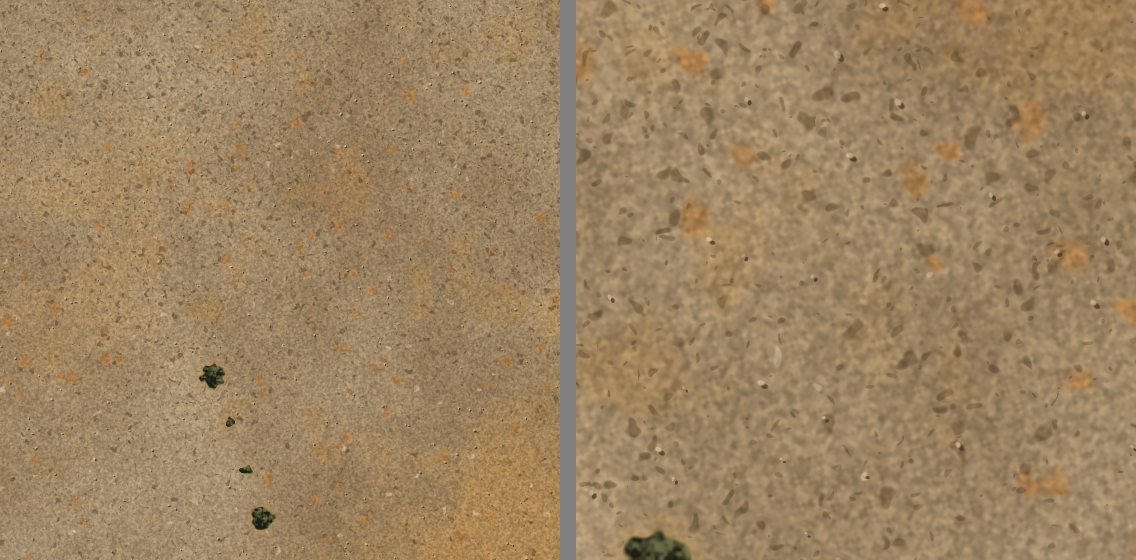
Left: the whole. Right: its middle third, enlarged.
Give the GLSL for this texture, as a WebGL 1 fragment shader.

```glsl
precision highp float;
uniform vec2 u_resolution;

#define GRAIN 0.17
#define SPECK_CELLS 75.0
#define BLOTCH_CELLS 26.0
#define PEBBLE_CELLS 110.0
#define BROWN vec3(0.575, 0.475, 0.345)
#define GREY_SAND vec3(0.665, 0.580, 0.455)
#define OCHRE vec3(0.690, 0.525, 0.305)
#define RUST vec3(0.680, 0.465, 0.230)
#define SPECK vec3(0.380, 0.295, 0.190)
#define PALE vec3(0.790, 0.710, 0.590)

float hash(vec2 p) {
  vec3 q = fract(vec3(p.xyx) * 0.1031);
  q += dot(q, q.yzx + 33.33);
  return fract((q.x + q.y) * q.z);
}

vec2 hash2(vec2 p) {
  return vec2(hash(p), hash(p + 57.3));
}

float noise(vec2 p) {
  vec2 i = floor(p), f = fract(p);
  f = f * f * (3.0 - 2.0 * f);
  return mix(mix(hash(i), hash(i + vec2(1, 0)), f.x),
             mix(hash(i + vec2(0, 1)), hash(i + 1.0), f.x), f.y);
}

mat2 rotation(float a) {
  return mat2(cos(a), sin(a), -sin(a), cos(a));
}

float fbm(vec2 p) {
  float sum = 0.0, amp = 0.5;
  for (int i = 0; i < 5; i++) {
    sum += amp * noise(p);
    p = rotation(0.6) * p * 2.03 + 17.0;
    amp *= 0.5;
  }
  return sum;
}

// Scattered soft ovals, one candidate per cell; size is in cells
float spots(vec2 p, float cells, float size, float chance, float seed) {
  vec2 q = p * cells, id = floor(q);
  float mask = 0.0;
  for (int y = -1; y <= 1; y++) {
    for (int x = -1; x <= 1; x++) {
      vec2 cell = id + vec2(float(x), float(y)) + seed;
      vec2 shape = hash2(cell + 31.0);
      vec2 d = q + seed - cell - hash2(cell);
      d = rotation(6.28 * shape.x) * d * vec2(1.0, 1.4);
      float reach = length(d) / (size * (0.5 + shape.y));
      float present = step(hash(cell + 71.0), chance);
      mask = max(mask, present * (1.0 - smoothstep(0.6, 1.25, reach)));
    }
  }
  return mask;
}

// Leafy clumps with a warm halo and a shaded lower left side
vec3 addShrubs(vec3 color, vec2 p, vec2 wobble) {
  for (int i = 0; i < 4; i++) {
    float n = float(i);
    float radius = mix(0.021, 0.009, step(abs(n - 1.5), 1.0));
    vec2 d = p - vec2(0.38 + 0.03 * n, 0.33 - 0.085 * n);
    float dist = length(d + wobble * 1.3) / radius;
    color = mix(color, OCHRE, 0.45 * (1.0 - smoothstep(0.8, 1.9, dist)));
    float leaves = noise(p * 190.0) * 0.6 + noise(p * 380.0) * 0.4;
    float light = leaves + 0.2 * dot(d, vec2(0.6, 0.8)) / radius;
    vec3 foliage = mix(vec3(0.11, 0.12, 0.07), vec3(0.42, 0.43, 0.27), smoothstep(0.25, 0.95, light));
    color = mix(color, foliage, 1.0 - smoothstep(0.85, 1.1, dist));
  }
  return color;
}

void main() {
  vec2 p = gl_FragCoord.xy / u_resolution;
  vec2 wobble = (vec2(noise(p * 120.0), noise(p * 120.0 + 40.0)) - 0.5) * 0.008;
  vec2 w = p + wobble;
  float broad = fbm(p * 3.2 + 4.0);
  float patches = fbm(p * 9.0 + 21.0);

  // Soil tones, with warm ground at the lower right and faintly at the left
  float tone = 0.5 + (broad - 0.48) * 1.5 + (patches - 0.48) * 1.2;
  vec3 color = mix(BROWN, GREY_SAND, clamp(tone, 0.0, 1.0));
  float corner = smoothstep(0.35, 0.85, p.x - 1.2 * p.y + (patches - 0.48) * 0.6);
  vec2 left = (p - vec2(0.18, 0.56)) / vec2(0.22, 0.2);
  float warm = corner * 0.8 + 0.45 * exp(-dot(left, left)) * smoothstep(0.3, 0.65, patches);
  warm += 0.35 * smoothstep(0.58, 0.74, fbm(p * 11.0 + 60.0));
  color = mix(color, OCHRE, clamp(warm, 0.0, 0.85));

  // Rusty blotches and pale stones
  float cluster = smoothstep(0.35, 0.65, fbm(p * 5.0 + 80.0));
  float blotch = spots(w, BLOTCH_CELLS, 0.25, 0.05 + 0.22 * cluster, 5.0);
  color = mix(color, RUST, blotch * (0.35 + 0.4 * noise(p * 150.0)));
  color = mix(color, PALE, 0.6 * spots(w, 40.0, 0.18, 0.05, 210.0));

  // Dark specks, densest in the upper middle
  float density = smoothstep(0.1, 0.75, p.y + (broad - 0.48) * 0.8);
  float speck = spots(w, SPECK_CELLS, 0.29, 0.06 + 0.2 * density, 400.0);
  float fleck = spots(w, SPECK_CELLS * 2.1, 0.3, 0.06 + 0.1 * density, 620.0);
  color = mix(color, SPECK, max(speck * 0.55, fleck * 0.45));

  // Small bright pebbles, each beside its shadow
  float shadow = spots(p + vec2(-0.002, 0.002), PEBBLE_CELLS, 0.2, 0.02, 900.0);
  color = mix(color, SPECK * 0.6, shadow * 0.7);
  color = mix(color, PALE, 0.7 * spots(p, PEBBLE_CELLS, 0.2, 0.02, 900.0));

  // Gritty fine grain
  vec2 g = rotation(0.5) * p;
  float grain = noise(g * 230.0 + 300.0) + noise(g * 390.0 + 700.0) - 1.0;
  color *= 1.0 + GRAIN * 1.2 * grain;

  gl_FragColor = vec4(addShrubs(color, p, wobble), 1.0);
}
```
